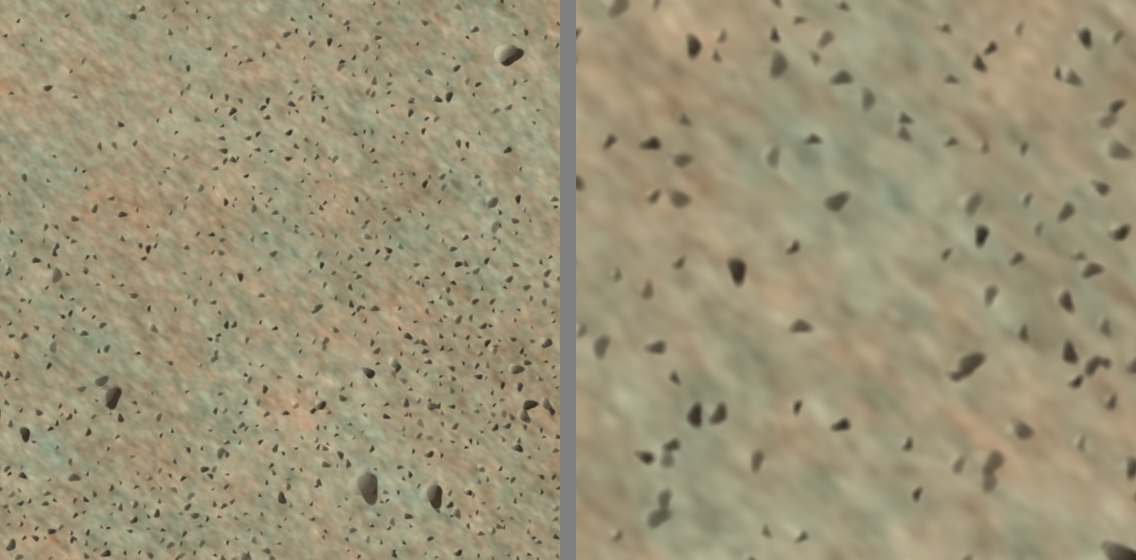
Left: the whole. Right: its middle third, enlarged.
A WebGL 1 fragment shader for this texture:

```glsl
precision highp float;
// Dry sandy ground seen from above, strewn with grit and a few pale pebbles.
// Signed cellular blobs, stretched along a slant, mottle the sand; three grids
// of irregular stones, each with a shadow to its lower right, lie on top.

uniform vec2 u_resolution;

#define SAND vec3(0.625, 0.594, 0.485)
#define SHADOW vec3(0.20, 0.165, 0.125)
#define PALE_STONE vec3(0.76, 0.74, 0.64)
#define WARM_SHIFT vec3(0.030, -0.010, -0.016)
#define SLANT -0.72
#define BLUR 0.0026
#define STREAK_CONTRAST 0.056
#define GRIT_DENSITY 0.75
#define STONE_DENSITY 0.36
#define PEBBLE_DENSITY 0.20

vec4 hash4(vec2 p) {
  vec4 s = vec4(dot(p, vec2(127.1, 311.7)), dot(p, vec2(269.5, 183.3)),
                dot(p, vec2(419.2, 371.9)), dot(p, vec2(97.3, 157.1)));
  return fract(sin(s) * 43758.545);
}

// Cellular noise: one soft blob of random sign and strength per cell.
float mottle(vec2 p, float seed) {
  vec2 home = floor(p);
  float sum = 0.0;
  for (int j = -1; j <= 1; j++) {
    for (int i = -1; i <= 1; i++) {
      vec2 cell = home + vec2(float(i), float(j));
      vec4 rnd = hash4(cell + seed);
      vec2 d = p - cell - rnd.xy;
      float k = max(0.0, 1.0 - dot(d, d));
      sum += (2.0 * rnd.z - 1.0) * k * k;
    }
  }
  return sum;
}

// How thickly stones gather: layered sines, denser low down and to the right.
float crowding(vec2 p) {
  float waves = sin(7.0 * p.x + 4.0 * p.y + 1.0) + sin(11.0 * p.y - 6.0 * p.x + 2.5)
              + 0.6 * sin(19.0 * p.x + 15.0 * p.y);
  return clamp(0.55 + 0.16 * waves + 0.5 * (0.45 - p.y) + 0.25 * (p.x - 0.5), 0.08, 1.0);
}

// Distance from the middle of a lumpy stone.
float lumpy(vec2 d, vec4 rnd) {
  float a = atan(d.y, d.x + 1e-5);
  return length(d) * (1.0 + 0.24 * sin(2.0 * a + 6.28 * rnd.x)
                          + 0.13 * sin(3.0 * a + 6.28 * rnd.y));
}

// Lays one grid of shaded stones over the ground.
vec3 scatter(vec3 ground, vec2 p, float cells, float size, float density,
             float paleness, float seed) {
  vec2 q = p * cells;
  vec2 home = floor(q);
  float soft = BLUR * cells;
  vec2 toLight = vec2(-0.87, 0.49);
  for (int j = -1; j <= 1; j++) {
    for (int i = -1; i <= 1; i++) {
      vec2 cell = home + vec2(float(i), float(j));
      vec4 place = hash4(cell + seed);
      vec4 look = hash4(cell + seed + 57.0);
      vec2 centre = cell + 0.1 + 0.8 * place.xy;
      float present = step(place.z, density * crowding(centre / cells));
      float radius = size * (0.6 + 0.9 * place.w * place.w);
      vec2 d = q - centre;

      float shade = lumpy(d + toLight * radius * 0.8, look.yxwz);
      shade = 1.0 - smoothstep(radius - soft, radius + soft, shade);
      ground = mix(ground, SHADOW, present * shade * mix(0.35, 1.0, look.z));

      float stone = 1.0 - smoothstep(radius - soft, radius + soft, lumpy(d, look));
      float facing = smoothstep(-1.0, 0.7, dot(d, toLight) / radius);
      vec3 face = mix(SAND * 0.55, PALE_STONE * (0.86 + 0.2 * look.w), facing);
      ground = mix(ground, face, present * stone * paleness * (0.5 + 0.5 * look.w));
    }
  }
  return ground;
}

void main() {
  vec2 p = gl_FragCoord.xy / u_resolution.y;
  float c = cos(SLANT), s = sin(SLANT);
  vec2 along = vec2(c * p.x + s * p.y, c * p.y - s * p.x);

  // Sand: slanted streaks, finer grain and broad patches
  float tone = STREAK_CONTRAST * mottle(along * vec2(52.0, 98.0), 3.0)
             + 0.034 * mottle(along * vec2(110.0, 175.0), 17.0)
             + 0.028 * mottle(along * vec2(20.0, 34.0), 29.0)
             + 0.022 * mottle(p * 5.0, 41.0);
  float warmth = mottle(along * vec2(9.0, 14.0), 61.0)
               + 0.8 * mottle(along * vec2(42.0, 70.0), 73.0);
  vec3 color = SAND + tone * vec3(1.0, 1.0, 0.92) + warmth * WARM_SHIFT;

  // Grit, small stones and pebbles
  color = scatter(color, p, 44.0, 0.17, GRIT_DENSITY, 0.45, 5.0);
  color = scatter(color, p, 19.0, 0.13, STONE_DENSITY, 0.65, 23.0);
  color = scatter(color, p, 6.0, 0.09, PEBBLE_DENSITY, 0.95, 37.0);

  gl_FragColor = vec4(clamp(color, 0.0, 1.0), 1.0);
}
```
